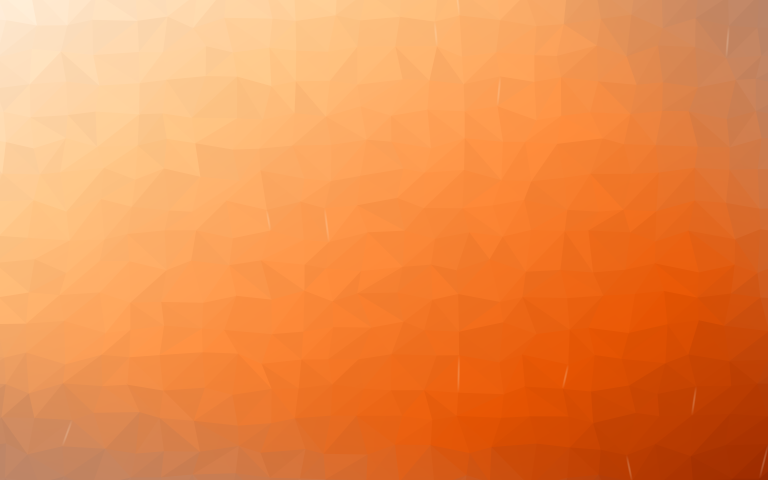
A Shadertoy shader for this background:

```glsl
#define GRID vec2(14.5, 15.7)   // mesh cells per canvas height
#define JITTER 0.46             // spread of the mesh points, in cells
#define FACET_MIX 0.8           // 0 smooth gradient, 1 flat facets
#define SHADE_RANGE 0.035       // brightness spread between facets
#define GLINT_SHARE 0.03        // share of cells with a pale edge
#define GLINT_WIDTH 0.022
#define GLINT_LIGHT 0.22

const vec3 CREAM  = vec3(1.00, 0.93, 0.85);
const vec3 PEACH  = vec3(1.00, 0.77, 0.52);
const vec3 ORANGE = vec3(0.99, 0.55, 0.24);
const vec3 EMBER  = vec3(0.90, 0.33, 0.01);
const vec3 RUST   = vec3(0.59, 0.16, 0.00);
const vec3 CLAY   = vec3(0.73, 0.52, 0.41);

float hash(vec2 p) {
    vec3 q = fract(p.xyx * vec3(0.1031, 0.1030, 0.0973));
    q += dot(q, q.yzx + 33.33);
    return fract((q.x + q.y) * q.z);
}

vec2 meshPoint(vec2 id) {
    vec2 offset = vec2(hash(id + 11.3), hash(id + 47.9)) - 0.5;
    return id + JITTER * offset;
}

// Diagonal ramp, muted towards the two off-axis corners
vec3 background(vec2 uv) {
    float along = 0.5 * (uv.x + 1.0 - uv.y);
    float across = abs(uv.x + uv.y - 1.0);
    float t = clamp(along, 0.0, 1.0) * 4.0;
    vec3 color = mix(CREAM, PEACH, min(t, 1.0));
    color = mix(color, ORANGE, clamp(t - 1.0, 0.0, 1.0));
    color = mix(color, EMBER, clamp(t - 2.0, 0.0, 1.0));
    color = mix(color, RUST, clamp(t - 3.0, 0.0, 1.0));
    float muted = smoothstep(0.45, 1.05, across + 0.8 * (along - 0.5));
    return mix(color, CLAY, muted);
}

// Signed distance to an edge line, positive on its left
float edgeSide(vec2 p, vec2 a, vec2 b) {
    vec2 e = normalize(b - a);
    vec2 q = p - a;
    return e.x * q.y - e.y * q.x;
}

// Facet colour weighted by its smooth coverage
vec4 facet(vec2 p, vec2 a, vec2 b, vec2 c, float seed, float pixel) {
    float inside = min(edgeSide(p, a, b), min(edgeSide(p, b, c), edgeSide(p, c, a)));
    float coverage = clamp(inside / pixel + 0.5, 0.0, 1.0);
    vec2 samplePos = mix(p, (a + b + c) / 3.0, FACET_MIX) / GRID;
    samplePos.x *= iResolution.y / iResolution.x;
    float shade = 1.0 + SHADE_RANGE * (seed - 0.5);
    return vec4(background(samplePos) * shade, 1.0) * coverage;
}

// Thin highlight that fades at both ends
float glint(vec2 p, vec2 a, vec2 b, float pixel) {
    vec2 e = b - a;
    float h = clamp(dot(p - a, e) / dot(e, e), 0.0, 1.0);
    float d = length(p - a - e * h);
    return (1.0 - smoothstep(0.0, GLINT_WIDTH + pixel, d)) * 4.0 * h * (1.0 - h);
}

void mainImage(out vec4 fragColor, in vec2 fragCoord) {
    vec2 p = fragCoord / iResolution.y * GRID;
    float pixel = GRID.y / iResolution.y;
    vec2 cell = floor(p);
    vec4 sum = vec4(0.0);
    float light = 0.0;

    // Two triangles in each nearby cell
    for (int y = -1; y <= 1; y++) {
        for (int x = -1; x <= 1; x++) {
            vec2 id = cell + vec2(x, y);
            vec2 a = meshPoint(id);
            vec2 b = meshPoint(id + vec2(1, 0));
            vec2 c = meshPoint(id + vec2(0, 1));
            vec2 d = meshPoint(id + vec2(1, 1));
            bool rising = hash(id + 5.7) < 0.65;
            float seed1 = hash(id + 71.1);
            float seed2 = hash(id + 93.4);
            sum += facet(p, a, b, rising ? d : c, seed1, pixel);
            sum += facet(p, rising ? a : b, d, c, seed2, pixel);
            if (hash(id + 29.6) < GLINT_SHARE) {
                light = max(light, glint(p, a, c, pixel));
            }
        }
    }

    vec3 color = sum.rgb / max(sum.a, 0.001);
    color = mix(color, CREAM, GLINT_LIGHT * light);
    fragColor = vec4(clamp(color, 0.0, 1.0), 1.0);
}
```
